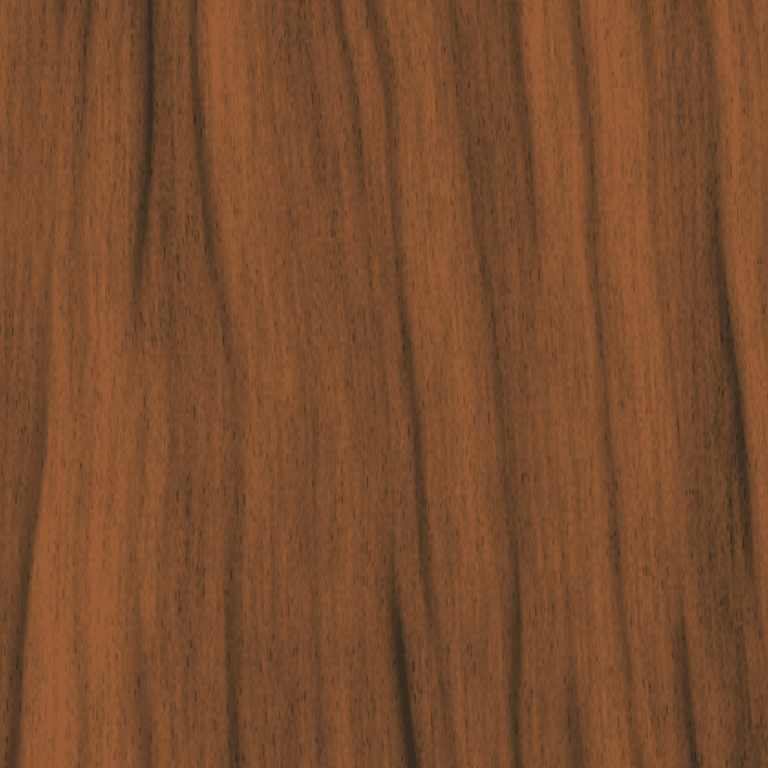
Give the GLSL for this texture, as a Shadertoy shader.

```glsl
// Walnut veneer: upright brown grain with dark, meandering veins.
// A gently warped coordinate carries broad bands, streaks and one-sided veins;
// fine fibres, grain and thin dark pores are laid over them.

const vec3 DARK_WOOD  = vec3(0.225, 0.175, 0.12);
const vec3 MID_WOOD   = vec3(0.43, 0.277, 0.172);
const vec3 LIGHT_WOOD = vec3(0.60, 0.362, 0.208);
const float BASE_TONE = 0.745;
const float VEIN_COUNT = 12.0;
const float VEIN_DEPTH = 0.70;
const float BAND_DEPTH = 0.54;
const float STREAK_DEPTH = 0.40;
const float FIBRE_DEPTH = 0.26;
const float GRAIN_DEPTH = 0.26;
const float PORE_DEPTH = 0.26;
const vec2 PORE_CELLS = vec2(250.0, 46.0);

float hash(vec2 p) {
    vec3 q = fract(vec3(p.xyx) * vec3(0.1031, 0.1030, 0.0973));
    q += dot(q, q.yzx + 33.33);
    return fract((q.x + q.y) * q.z);
}

float noise(vec2 p) {
    vec2 cell = floor(p), f = fract(p);
    f = f * f * (3.0 - 2.0 * f);
    float low  = mix(hash(cell), hash(cell + vec2(1, 0)), f.x);
    float high = mix(hash(cell + vec2(0, 1)), hash(cell + vec2(1, 1)), f.x);
    return mix(low, high, f.y);
}

// Sideways position within the grain: leaning, then slowly bent
float grainCoord(vec2 p) {
    float lean = mix(-0.08, 0.10, smoothstep(-0.05, 0.45, p.x));
    float bend = 0.06 * (noise(p * vec2(2.5, 2.0) + 17.0) - 0.5);
    float ripple = 0.018 * (noise(p * vec2(6.0, 4.5) + 41.0) - 0.5);
    return p.x + lean * (p.y - 0.5) + bend + ripple;
}

// Dark veins, crisp on one side and fading on the other
float veins(float u, float y) {
    float v = u * VEIN_COUNT;
    float sum = 0.0;
    for (int i = -2; i <= 2; i++) {
        float id = floor(v) + float(i);
        float seed = hash(vec2(id + 50.0, 7.0));
        float wander = 0.45 * (noise(vec2(id * 7.3 + 90.0, y * 2.2)) - 0.5);
        float d = v - id - 0.5 - 0.7 * (seed - 0.5) - wander;
        d *= hash(vec2(id + 50.0, 23.0)) < 0.6 ? 1.0 : -1.0;
        float width = mix(0.12, 0.36, hash(vec2(id + 50.0, 31.0)));
        float fade = d > 0.0 ? exp(-d / 0.06) : exp(d / width);
        float core = exp(-pow((d + 0.06) / 0.11, 2.0));
        float along = noise(vec2(id * 3.7 + 60.0, y * 2.4 + 5.0));
        float strength = mix(0.25, 1.0, smoothstep(0.2, 0.7, along));
        sum += (0.65 * fade + 0.45 * core) * strength * mix(0.5, 1.0, seed);
    }
    return min(sum, 1.1);
}

// Thin upright dashes of uneven length and darkness
float pores(vec2 p) {
    vec2 q = p * PORE_CELLS;
    q.y += 9.0 * hash(vec2(floor(q.x), 3.0));
    vec2 cell = floor(q);
    vec2 d = abs(fract(q) - 0.5);
    float reach = mix(0.2, 0.5, hash(cell + 11.0));
    float dash = smoothstep(0.5, 0.1, d.x) * smoothstep(reach, reach - 0.2, d.y);
    return dash * smoothstep(0.66, 1.0, hash(cell + 29.0));
}

vec3 woodColour(float tone) {
    tone = clamp(tone, 0.0, 1.0);
    vec3 lower = mix(DARK_WOOD, MID_WOOD, tone * 2.0);
    return tone < 0.5 ? lower : mix(MID_WOOD, LIGHT_WOOD, tone * 2.0 - 1.0);
}

void mainImage(out vec4 fragColor, in vec2 fragCoord) {
    vec2 p = fragCoord / iResolution.y;
    float u = grainCoord(p);
    vec2 fibrePos = vec2(mix(p.x, u, 0.5), p.y);

    // Layers from coarse to fine
    float band = noise(vec2(u * 12.0 + 30.0, p.y * 0.9));
    float streak = 0.6 * noise(vec2(u * 38.0 + 80.0, p.y * 1.6))
                 + 0.4 * noise(vec2(u * 95.0 + 20.0, p.y * 3.0));
    float fibre = noise(fibrePos * vec2(230.0, 14.0) + 60.0);
    float grain = noise(p * vec2(420.0, 170.0) + 9.0);

    // Veins break up slightly along the fibres
    float vein = veins(u, p.y) * (0.75 + 0.25 * fibre + 0.25 * grain);

    float tone = BASE_TONE
               + BAND_DEPTH * (band - 0.5)
               + STREAK_DEPTH * (streak - 0.5)
               + FIBRE_DEPTH * (fibre - 0.5)
               + GRAIN_DEPTH * (grain - 0.5)
               - VEIN_DEPTH * vein
               - PORE_DEPTH * pores(fibrePos);

    fragColor = vec4(woodColour(tone), 1.0);
}
```
